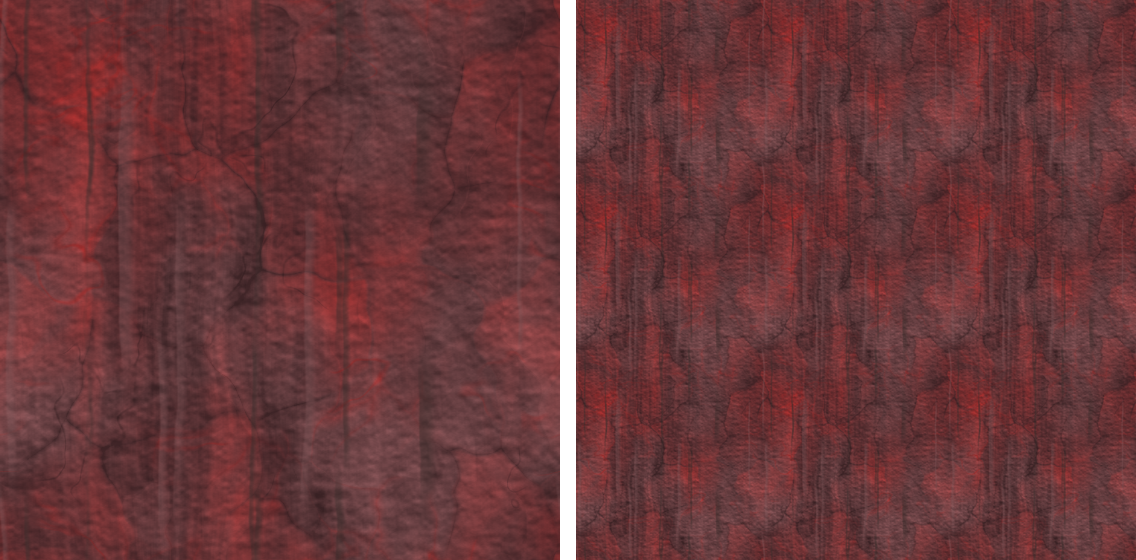
Left, the tile; right, the same tile 3 across and 3 down.
This texture is drawn by a WebGL 2 fragment shader. Its source:

```glsl
#version 300 es
precision highp float;
// Weathered dark red stone: crumpled cellular facets with cracks and scarlet
// veins, overlaid by vertical streaks, pale and dark veils and embossed grain.
// Every layer wraps on the unit square, so the surface tiles.
uniform vec2 u_resolution;
out vec4 fragColor;

const float TAU = 6.2831853;
const vec3 MUTED_DARK = vec3(0.33, 0.19, 0.20);
const vec3 MUTED_LIGHT = vec3(0.48, 0.28, 0.29);
const vec3 RED_DARK = vec3(0.36, 0.165, 0.175);
const vec3 RED_LIGHT = vec3(0.52, 0.22, 0.225);
const vec3 OLIVE_SHADOW = vec3(0.235, 0.18, 0.175);
const vec3 PALE_VEIL = vec3(0.50, 0.34, 0.35);

// Integer hash of a cell and a seed, three values in 0..1
vec3 hash3(vec2 cell, float seed) {
  uvec3 v = uvec3(ivec3(vec3(cell, seed))) * 1664525u + 1013904223u;
  v.x += v.y * v.z; v.y += v.z * v.x; v.z += v.x * v.y;
  v ^= v >> 16u;
  v.x += v.y * v.z; v.y += v.z * v.x; v.z += v.x * v.y;
  return vec3(v >> 8u) / 16777216.0;
}

// Value noise with a whole number of lattice cells per tile
float noise(vec2 uv, vec2 period, float seed) {
  vec2 p = uv * period, i = floor(p), f = p - i;
  f = f * f * (3.0 - 2.0 * f);
  vec2 a = mod(i, period), b = mod(i + 1.0, period);
  return mix(mix(hash3(a, seed).x, hash3(vec2(b.x, a.y), seed).x, f.x),
             mix(hash3(vec2(a.x, b.y), seed).x, hash3(b, seed).x, f.x), f.y);
}

float fbm(vec2 uv, vec2 period, float seed) {
  float sum = 0.0, amp = 0.533;
  for (int k = 0; k < 4; k++) {
    sum += amp * noise(uv, period, seed + float(k));
    period *= 2.0;
    amp *= 0.5;
  }
  return sum;
}

// Cellular facets: x = tilted shade (-1..1), y = distance to the border
vec2 facets(vec2 uv, vec2 period, float seed) {
  vec2 p = uv * period, base = floor(p), nearest = vec2(0.0);
  float d1 = 9.0, d2 = 9.0;
  vec3 id = vec3(0.0);
  for (int y = -1; y <= 1; y++) {
    for (int x = -1; x <= 1; x++) {
      vec2 cell = base + vec2(x, y);
      vec3 h = hash3(mod(cell, period), seed);
      vec2 offset = cell + 0.1 + 0.8 * h.xy - p;
      float d = length(offset);
      d2 = min(d2, max(d, d1));
      if (d < d1) { d1 = d; nearest = offset; id = h; }
    }
  }
  float angle = TAU * id.z;
  float tilt = dot(nearest, vec2(cos(angle), sin(angle)));
  float border = d2 - d1;
  float shade = (fract(id.z * 7.0) - 0.5 + tilt) * smoothstep(0.0, 0.06, border);
  return vec2(shade, border);
}

// Vertical veil with one crisp and one soft side, broken along its height
float veil(vec2 uv, float index, float seed) {
  vec3 h = hash3(vec2(index, 3.0), seed);
  float wobble = 0.022 * (fbm(uv, vec2(3.0, 7.0), seed + index) - 0.5);
  float x = fract(uv.x + wobble - h.x + 0.5) - 0.5;
  float width = mix(0.012, 0.045, h.y * h.y);
  float body = smoothstep(0.0, 0.005, x) * (1.0 - smoothstep(0.4 * width, width, x));
  return body * smoothstep(0.42, 0.68, noise(uv, vec2(5.0, 4.0), seed + 20.0 + index));
}

// Thin line where a noise field crosses its middle
float vein(vec2 uv, vec2 period, float width, float seed) {
  return 1.0 - smoothstep(0.0, width, abs(fbm(uv, period, seed) - 0.5));
}

void main() {
  vec2 uv = gl_FragCoord.xy / u_resolution;
  vec2 warp = vec2(fbm(uv, vec2(5.0), 1.0), fbm(uv, vec2(5.0), 6.0)) - 0.5;
  vec2 bent = uv + 0.16 * warp;

  // Stone body
  float cloud = fbm(bent, vec2(4.0, 3.0), 11.0) - 0.5;
  float mottle = fbm(bent, vec2(17.0, 15.0), 16.0) - 0.5;
  vec2 large = facets(bent, vec2(5.0, 4.0), 21.0);
  vec2 small = facets(bent + 0.05 * warp.yx, vec2(11.0, 8.0), 22.0);

  // Streaks, stronger on one side of the tile
  float streaky = 0.65 + 0.35 * cos(TAU * (uv.x - 0.36));
  vec2 hung = uv + vec2(0.03, 0.0) * warp;
  float streak = fbm(hung, vec2(20.0, 2.0), 31.0) - 0.5;
  float thread = fbm(hung, vec2(85.0, 5.0), 36.0) - 0.5;

  // Embossed grain, lit from above
  vec2 step_ = vec2(0.0012, 0.0035);
  vec2 grainPeriod = vec2(46.0, 64.0);
  float grain = fbm(uv + step_, grainPeriod, 41.0) - fbm(uv - step_, grainPeriod, 41.0);

  // Cracks and scarlet rims
  float patchy = fbm(uv, vec2(6.0), 51.0);
  float crack = exp(-26.0 * large.y) * smoothstep(0.42, 0.62, patchy)
    + 0.6 * vein(bent, vec2(5.0, 4.0), 0.012, 56.0) * smoothstep(0.5, 0.62, patchy);
  float rim = exp(-9.0 * small.y) * smoothstep(0.52, 0.66, fbm(uv, vec2(5.0), 61.0))
    + vein(bent, vec2(4.0, 7.0), 0.025, 66.0) * smoothstep(0.52, 0.36, patchy);

  float light = 0.46 + 1.5 * cloud + 0.7 * mottle + 0.36 * large.x + 0.22 * small.x
    + streaky * (1.5 * streak + 0.9 * thread) + 0.85 * grain - 0.65 * crack + 0.12 * rim;
  float redness = 0.42 + 2.2 * (fbm(bent, vec2(5.0, 4.0), 71.0) - 0.5)
    + 0.5 * large.x + 1.2 * streaky * streak + 0.6 * mottle + 0.75 * rim;
  light = clamp(light, -0.55, 1.5);
  redness = clamp(redness, -0.2, 1.8);
  vec3 color = mix(mix(MUTED_DARK, MUTED_LIGHT, light), mix(RED_DARK, RED_LIGHT, light), redness);

  // Veils hanging over the stone
  for (int k = 0; k < 8; k++) {
    float index = float(k);
    color = mix(color, OLIVE_SHADOW, 0.5 * veil(uv, index, 81.0));
    color = mix(color, PALE_VEIL, 0.38 * veil(uv, index, 131.0));
  }
  fragColor = vec4(color * (1.0 + 0.25 * grain), 1.0);
}
```
